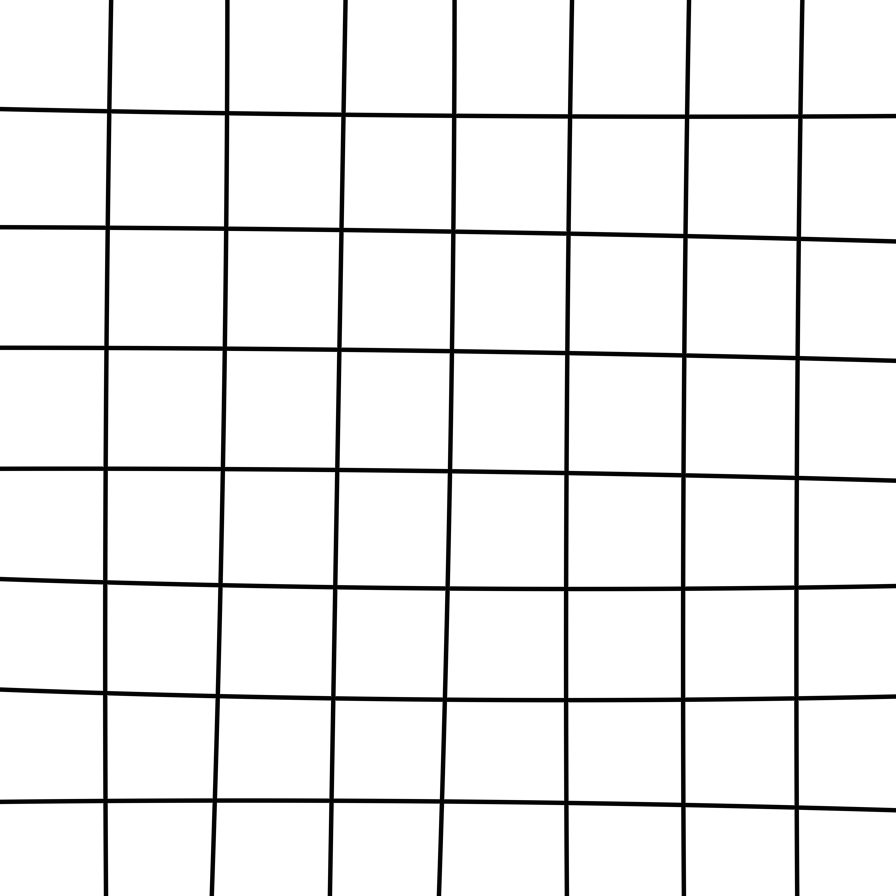
Reproduce this pattern procedurally as a Shadertoy shader.

```glsl
// A hand-ruled grid: seven upright and seven level black lines on white.
// Each line is a shallow parabola whose place, tilt and bow follow from its index;
// distances to all lines are combined, then thresholded with a soft edge.

// The canvas spans SPAN units each way, so offsets read as small whole amounts.
const float SPAN = 768.0;

// Bent offset along a line: t runs from -1 to 1, zero at the middle.
float bend(float t, float tilt, float bow) {
    return t * (tilt + bow * t);
}

// x of upright line i at height t; lines 2 to 4 lean away at the bottom.
float uprightX(float i, float t) {
    float leaning = step(abs(i - 3.0), 1.5);
    float tilt = mix(2.2, 6.7, leaning);
    float bow = mix(2.4, -1.55 - 1.6 * cos(3.14159 * i), leaning);
    float middle = 98.6 * i - 7.0 + 1.4 * cos(1.7 * (i - 2.35));
    return middle + bend(t, tilt, bow);
}

// Depth below the top edge of level line i at t across; lines sag or slope in turn.
float levelDepth(float i, float t) {
    float j = i - 4.0;
    float sloping = step(0.0, cos(1.4 * (i - 3.0)));
    float tilt = mix(3.0, 5.1 - 0.5 * j, sloping);
    float bow = mix(-4.5 - 0.6 * j, 3.0 + 0.3 * j, sloping);
    float middle = 98.9 * i + 8.3 + j * (3.3 - j * (1.2 + 0.47 * j));
    return middle + bend(t, tilt, bow);
}

void mainImage(out vec4 fragColor, in vec2 fragCoord) {
    vec2 uv = fragCoord / iResolution.xy;
    vec2 t = 2.0 * uv - 1.0;
    vec2 p = SPAN * vec2(uv.x, 1.0 - uv.y);

    // Distance to the nearest line
    float nearest = SPAN;
    for (int n = 1; n <= 7; n++) {
        float i = float(n);
        nearest = min(nearest, abs(p.x - uprightX(i, t.y)));
        nearest = min(nearest, abs(p.y - levelDepth(i, t.x)));
    }

    // Ink with a soft edge
    float soft = 0.75 * SPAN / min(iResolution.x, iResolution.y);
    float paper = smoothstep(-soft, soft, nearest - 1.9);
    fragColor = vec4(vec3(mix(0.01, 1.0, paper)), 1.0);
}
```
